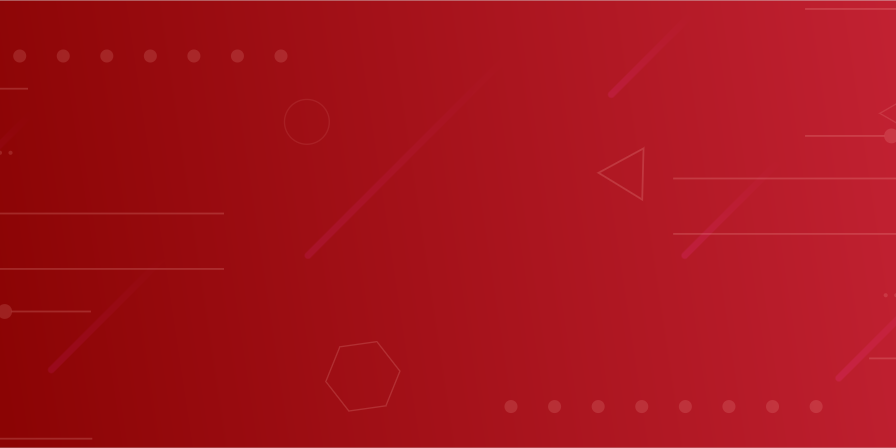
A WebGL 2 fragment shader for this background:

```glsl
#version 300 es
precision highp float;

uniform vec2 u_resolution;
out vec4 outColor;

const float PI = 3.14159265;
const vec3 DARK_RED = vec3(0.543, 0.014, 0.014);
const vec3 BRIGHT_RED = vec3(0.759, 0.130, 0.196);
const vec3 STREAK_GLOW = vec3(0.045, 0.018, 0.085);
const vec3 PALE = vec3(1.0, 0.72, 0.68);

// Horizontal rules: start x, end x, y
const vec3 RULES[10] = vec3[10](
  vec3(-0.1, 0.0625, 0.802), vec3(-0.1, 0.5, 0.5234), vec3(-0.1, 0.5, 0.3997),
  vec3(0.026, 0.203, 0.3047), vec3(-0.1, 0.206, 0.0208), vec3(1.797, 2.1, 0.980),
  vec3(1.797, 1.974, 0.6966), vec3(1.5026, 2.1, 0.6016), vec3(1.5026, 2.1, 0.4779),
  vec3(1.94, 2.1, 0.2));

// Diagonal streaks: start x, start y, horizontal reach
const vec3 STREAKS[6] = vec3[6](
  vec3(0.6875, 0.4297, 0.44), vec3(1.3646, 0.789, 0.18), vec3(1.5286, 0.4297, 0.21),
  vec3(1.8724, 0.156, 0.28), vec3(0.1146, 0.1745, 0.25), vec3(-0.12, 0.557, 0.19));

// Antialiased coverage of a signed distance
float cover(float d, float pixel) {
  return clamp(0.5 - d / pixel, 0.0, 1.0);
}

// Thin stroke that keeps its weight when narrower than a pixel
float stroke(float d, float halfWidth, float pixel) {
  float drawn = max(halfWidth, 0.5 * pixel);
  return cover(abs(d) - drawn, pixel) * halfWidth / drawn;
}

float disc(vec2 p, vec2 center, float radius, float pixel) {
  return cover(length(p - center) - radius, pixel);
}

// Row of evenly spaced discs
float dotRow(vec2 p, vec2 first, float gap, float count, float radius, float pixel) {
  float i = clamp(round((p.x - first.x) / gap), 0.0, count - 1.0);
  return disc(p, first + vec2(i * gap, 0.0), radius, pixel);
}

float rule(vec2 p, vec3 span, float pixel) {
  float ends = cover(span.x - p.x, pixel) * cover(p.x - span.y, pixel);
  return ends * stroke(p.y - span.z, 0.002, pixel);
}

// Rounded 45 degree bar fading towards its upper end
float streak(vec2 p, vec3 bar, float pixel) {
  vec2 q = p - bar.xy;
  float t = clamp((q.x + q.y) / (2.0 * bar.z), 0.0, 1.0);
  return cover(length(q - t * bar.z) - 0.0075, 1.5 * pixel) * (1.0 - t);
}

// Regular polygon distance with one vertex at the given angle
float polygon(vec2 p, float radius, float sides, float angle) {
  float sector = 2.0 * PI / sides;
  float a = mod(atan(p.y, p.x) - angle, sector) - 0.5 * sector;
  return length(p) * cos(a) - radius * cos(0.5 * sector);
}

void main() {
  float pixel = 1.0 / u_resolution.y;
  vec2 p = gl_FragCoord.xy * pixel;

  // Slightly tilted base gradient
  float t = clamp((p.x + 0.15 * p.y) / 2.15, 0.0, 1.0);
  vec3 color = mix(DARK_RED, BRIGHT_RED, t);

  for (int i = 0; i < 6; i++) {
    color += STREAK_GLOW * streak(p, STREAKS[i], pixel);
  }

  float rules = 0.0;
  for (int i = 0; i < 10; i++) rules = max(rules, rule(p, RULES[i], pixel));
  color = mix(color, PALE, 0.20 * rules);

  // Dot rows, line terminals and tiny side dots
  float dots = dotRow(p, vec2(0.044, 0.875), 0.0972, 7.0, 0.0145, pixel);
  dots = max(dots, dotRow(p, vec2(1.1406, 0.0925), 0.0973, 8.0, 0.0145, pixel));
  dots = max(dots, disc(p, vec2(0.0104, 0.3047), 0.0165, pixel));
  dots = max(dots, disc(p, vec2(1.99, 0.6966), 0.0165, pixel));
  dots = max(dots, dotRow(p, vec2(0.0, 0.659), 0.0235, 2.0, 0.0045, pixel));
  dots = max(dots, dotRow(p, vec2(1.977, 0.341), 0.0235, 2.0, 0.0045, pixel));
  color = mix(color, PALE, 0.16 * dots);

  // Outlined shapes
  float hexagon = polygon(p - vec2(0.81, 0.16), 0.0835, 6.0, radians(8.0));
  float triangle = polygon(p - vec2(1.402, 0.6125), 0.066, 3.0, radians(178.5));
  float sideTriangle = polygon(p - vec2(2.0, 0.747), 0.036, 3.0, PI);
  float ring = length(p - vec2(0.685, 0.728)) - 0.05;
  color = mix(color, PALE, 0.19 * stroke(hexagon, 0.0015, pixel));
  color = mix(color, PALE, 0.20 * stroke(triangle, 0.002, pixel));
  color = mix(color, PALE, 0.15 * stroke(sideTriangle, 0.0015, pixel));
  color = mix(color, PALE, 0.10 * stroke(ring, 0.0015, pixel));

  // Pale hairlines along the top and bottom
  float topEdge = cover(1.0 - p.y - 0.002, pixel);
  float bottomEdge = cover(p.y - 0.002, pixel);
  color = mix(color, vec3(0.85), 0.45 * topEdge + 0.30 * bottomEdge);

  outColor = vec4(color, 1.0);
}
```
